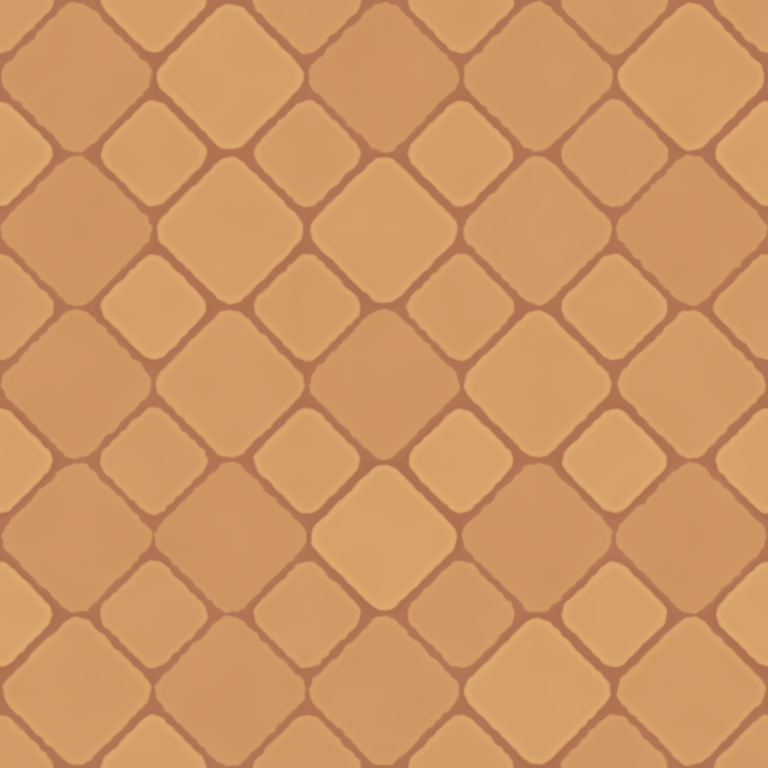
Write a Shadertoy shader that draws this texture.

```glsl
#define TILES 5.0          // repeats across and down
#define LARGE_REACH 0.537  // centre to uncut tip, in cells
#define SMALL_REACH 0.393
#define LARGE_ROUND 0.13   // corner radius, in cells
#define SMALL_ROUND 0.11
#define SHRINK 0.016       // how much raised tiles draw in
#define CHIP 0.018         // roughness of the edges
#define RIM 0.022          // width of the lit rim
#define EDGE_SOFT 0.007

const vec3 GROUT = vec3(0.700, 0.460, 0.332);
const vec3 CLAY_LOW = vec3(0.805, 0.582, 0.385);
const vec3 CLAY_HIGH = vec3(0.842, 0.630, 0.415);
const vec3 RIM_LIGHT = vec3(0.880, 0.678, 0.445);

float hash(vec2 p, float seed) {
    uvec3 q = uvec3(ivec3(vec3(p, seed))) * uvec3(1597u, 3812u, 7919u);
    uint n = (q.x ^ (q.y + 2699u) ^ q.z) * 747796405u;
    n = ((n >> 15u) ^ n) * 277803u;
    n = ((n >> 13u) ^ n) * 15731u;
    return float((n >> 8u) & 65535u) / 65535.0;
}

float cornerSlope(vec2 cell, vec2 offset, float period) {
    float angle = 6.28319 * hash(mod(cell + offset, period), 7.0);
    return dot(vec2(cos(angle), sin(angle)), -offset);
}

// Gradient noise over the unit square, wrapping after a whole period
float noise(vec2 uv, float period) {
    vec2 p = uv * period, i = floor(p), f = p - i;
    vec2 w = f * f * f * (f * (f * 6.0 - 15.0) + 10.0);
    float sum = 0.0;
    for (int k = 0; k < 4; k++) {
        vec2 o = vec2(k & 1, k >> 1);
        float angle = 6.28319 * hash(mod(i + o, period), 7.0);
        vec2 blend = mix(1.0 - w, w, o);
        sum += blend.x * blend.y * dot(vec2(cos(angle), sin(angle)), f - o);
    }
    return sum;
}

// Signed distance to a square standing on its rounded tip
float diamond(vec2 p, float reach, float radius) {
    vec2 side = abs(vec2(p.x + p.y, p.x - p.y)) * 0.70711;
    vec2 q = side - reach * 0.70711 + radius;
    return length(max(q, 0.0)) + min(max(q.x, q.y), 0.0) - radius;
}

void mainImage(out vec4 fragColor, in vec2 fragCoord) {
    vec2 uv = fragCoord / iResolution.xy;
    vec2 p = uv * TILES;
    float pixel = TILES / min(iResolution.x, iResolution.y);

    // Large tiles sit in cell centres, small ones on cell corners
    vec2 largeId = floor(p), smallId = floor(p + 0.5);
    float largeLift = pow(hash(mod(largeId, TILES), 1.0), 2.0);
    float smallLift = mix(0.2, 1.0, hash(mod(smallId, TILES), 2.0));
    float largeDist = diamond(p - largeId - 0.5,
        LARGE_REACH - SHRINK * (largeLift - 0.4), LARGE_ROUND);
    float smallDist = diamond(p - smallId,
        SMALL_REACH - SHRINK * (smallLift - 0.5), SMALL_ROUND);

    // Nearest tile, with chipped edges
    bool isLarge = largeDist < smallDist;
    float lift = isLarge ? largeLift : smallLift;
    float dist = min(largeDist, smallDist);
    float chips = noise(uv, 90.0) + 0.6 * noise(uv, 35.0);
    dist += CHIP * chips * mix(1.0, 0.5, lift);

    // Clay face with faint mottling and a lit rim on raised tiles
    float mottle = noise(uv, 12.0) + 0.5 * noise(uv, 27.0);
    vec3 clay = mix(CLAY_LOW, CLAY_HIGH, lift) + 0.010 * mottle;
    float rim = exp(-pow((dist + RIM) / RIM, 2.0));
    clay = mix(clay, RIM_LIGHT, rim * mix(0.08, 0.65, lift));

    // Grout, a little darker beside raised tiles
    vec3 grout = GROUT + 0.012 * mottle - 0.015 * lift;
    float soft = EDGE_SOFT + 0.6 * pixel;
    float cover = 1.0 - smoothstep(-soft, soft, dist);
    fragColor = vec4(mix(grout, clay, cover), 1.0);
}
```
